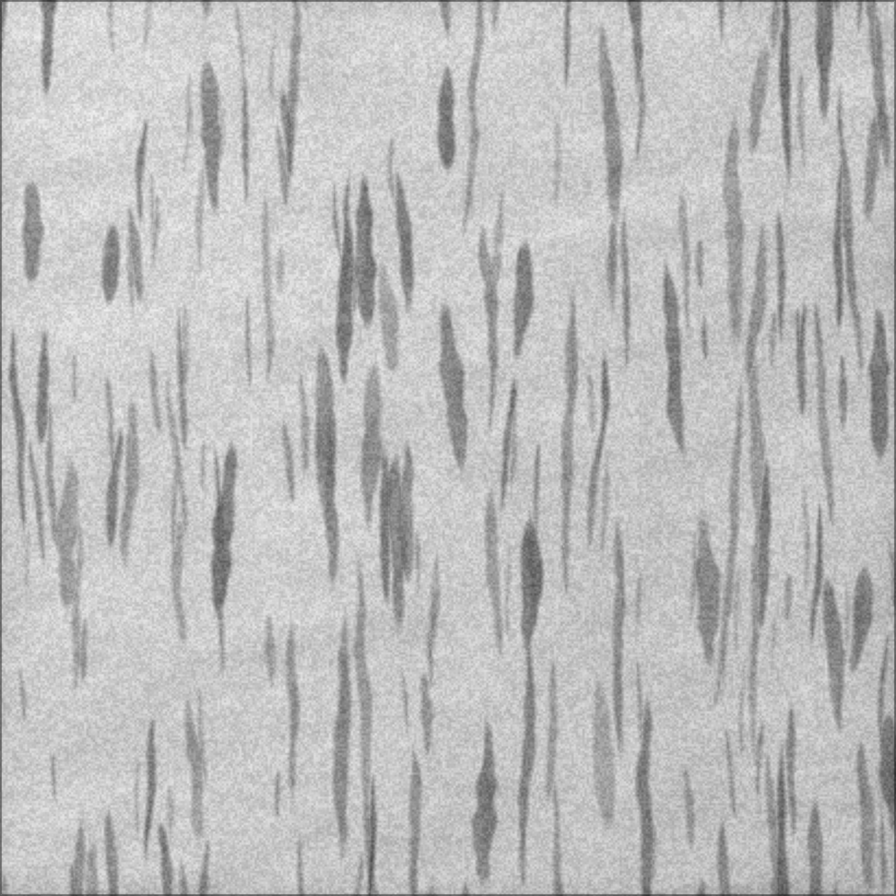
A three.js fragment shader for this texture:

```glsl
// Pale grey fibrous sheet crossed by soft, dark, nearly vertical streaks.
// Three jittered grids scatter long, medium and fine tapered strokes over a
// shaded ground with drifting clouds, fine grain and a thin dark rim.
varying vec2 vUv;

#define LIGHT_TONE 0.845   // ground at the upper left
#define DARK_TONE 0.735    // ground at the lower right
#define CLOUD_AMOUNT 0.11
#define GRAIN_AMOUNT 0.13
#define STREAK_DEPTH 0.33
#define STREAK_SOFTNESS 0.0034
#define MAX_TILT 0.09
#define WOBBLE 0.008
#define RIM_WIDTH 0.002

float hash(vec2 p) {
  vec3 q = fract(vec3(p.xyx) * 0.1031);
  q += dot(q, q.yzx + 33.33);
  return fract((q.x + q.y) * q.z);
}

float noise(vec2 p) {
  vec2 cell = floor(p);
  vec2 f = fract(p);
  f = f * f * (3.0 - 2.0 * f);
  float low = mix(hash(cell), hash(cell + vec2(1.0, 0.0)), f.x);
  float high = mix(hash(cell + vec2(0.0, 1.0)), hash(cell + 1.0), f.x);
  return mix(low, high, f.y);
}

float fbm(vec2 p) {
  float sum = 0.0;
  float weight = 0.5;
  for (int i = 0; i < 4; i++) {
    sum += weight * noise(p);
    p = p * 2.03 + 17.3;
    weight *= 0.5;
  }
  return sum;
}

// Overlapping strokes deepen each other only a little.
float blend(float a, float b) {
  return max(a, b) + 0.25 * min(a, b);
}

// One spindle: offset from its centre, half width and half length.
float streak(vec2 offset, float halfWidth, float halfLength, float seed) {
  float along = offset.y / halfLength;
  float skewed = along + 0.3 * (seed - 0.5) * (1.0 - along * along);
  float taper = pow(max(1.0 - skewed * skewed, 0.0), 0.8);
  float bend = WOBBLE * (noise(vec2(offset.y * 17.0, seed * 91.0)) - 0.5);
  float fray = 0.7 + 0.6 * noise(vec2(offset.y * 50.0, seed * 57.0));
  float edge = abs(offset.x - bend) - halfWidth * taper * fray;
  float body = 1.0 - smoothstep(-STREAK_SOFTNESS, STREAK_SOFTNESS, edge);
  return body * (1.0 - smoothstep(0.72, 1.0, abs(along)));
}

// Jittered grid of streaks; widths holds the smallest and largest half width.
float streakLayer(vec2 uv, vec2 cellSize, vec2 widths, float share, float salt) {
  vec2 home = floor(uv / cellSize);
  float ink = 0.0;
  for (int j = -1; j <= 1; j++) {
    for (int i = -1; i <= 1; i++) {
      vec2 cell = home + vec2(float(i), float(j));
      vec2 key = cell + salt;
      if (hash(key) > share) continue;
      float seed = hash(key + 11.7);
      vec2 jitter = vec2(hash(key + 23.1), hash(key + 37.9));
      vec2 offset = uv - (cell + jitter) * cellSize;
      offset.x -= offset.y * MAX_TILT * (hash(key + 41.3) - 0.5) * 2.0;
      float pick = hash(key + 53.7);
      float halfWidth = mix(widths.x, widths.y, pick * pick);
      float halfLength = cellSize.y * mix(0.4, 0.95, hash(key + 67.2));
      float strength = mix(0.5, 1.0, hash(key + 79.6));
      ink = blend(ink, strength * streak(offset, halfWidth, halfLength, seed));
    }
  }
  return ink;
}

void main() {
  // Ground: diagonal shading and faint, mostly horizontal clouds
  float tone = mix(LIGHT_TONE, DARK_TONE, 0.5 * (vUv.x + 1.0 - vUv.y));
  vec2 drift = vec2(vUv.x * 9.0, (vUv.y - 0.2 * vUv.x) * 24.0);
  tone += CLOUD_AMOUNT * (fbm(drift) - 0.47);

  // Streaks: long, medium and fine
  float ink = streakLayer(vUv, vec2(0.1, 0.2), vec2(0.0045, 0.010), 0.62, 3.0);
  ink = blend(ink, streakLayer(vUv, vec2(0.05, 0.115), vec2(0.0035, 0.012), 0.48, 131.0));
  ink = blend(ink, 0.75 * streakLayer(vUv, vec2(0.04, 0.07), vec2(0.0025, 0.0045), 0.22, 271.0));
  float density = 0.8 + 0.35 * noise(vUv * vec2(70.0, 14.0));
  tone -= STREAK_DEPTH * min(ink, 1.1) * density;

  // Grain at two fine scales
  tone += GRAIN_AMOUNT * (noise(vUv * 410.0) - 0.5);
  tone += 0.5 * GRAIN_AMOUNT * (noise(vUv * 190.0 + 7.0) - 0.5);

  // Rim: soft falloff and a thin dark line
  vec2 inset = min(vUv, 1.0 - vUv);
  float border = min(inset.x, inset.y);
  tone -= 0.06 * exp(-border * 70.0);
  tone *= mix(0.55, 1.0, smoothstep(0.5 * RIM_WIDTH, 1.5 * RIM_WIDTH, border));

  gl_FragColor = vec4(vec3(clamp(tone, 0.0, 1.0)), 1.0);
}
```
